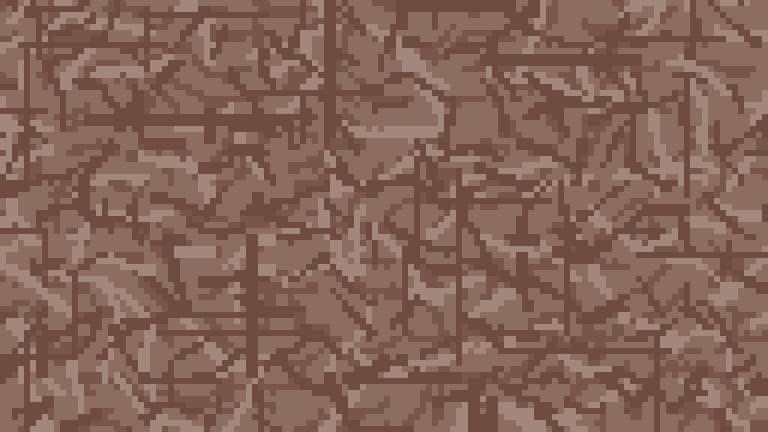
A Shadertoy shader for this texture:

```glsl
#define ROWS 72.0
#define BASE vec3(0.55, 0.43, 0.38)
#define DARK vec3(0.43, 0.30, 0.26)
#define BROWN vec3(0.47, 0.34, 0.29)
#define PALE vec3(0.63, 0.53, 0.49)
#define SHORT_GRID 7.0
#define BROWN_GRID 6.4
#define PALE_GRID 10.0
#define BEAM_GRID 18.0
#define HALF_WIDTH 0.76
#define LEVEL_BIAS 0.25

const float PI = 3.14159;

vec4 hash4(vec3 p) {
    vec4 q = fract(p.xyzx * vec4(0.1031, 0.1030, 0.0973, 0.1099));
    q += dot(q, q.wzxy + 33.33);
    return fract((q.xxyz + q.yzzw) * q.zywx);
}

float segmentDistance(vec2 p, vec2 dir, float halfLength) {
    float along = clamp(dot(p, dir), -halfLength, halfLength);
    return length(p - dir * along);
}

// Distance to the nearest of one jittered stroke per grid cell
float strokeDistance(vec2 p, float grid, vec2 reach, bool aligned, float seed) {
    vec2 cell = floor(p / grid);
    float nearest = grid;
    for (int y = -1; y <= 1; y++) {
        for (int x = -1; x <= 1; x++) {
            vec2 id = cell + vec2(x, y);
            vec4 rnd = hash4(vec3(id + 50.0, seed));
            float angle = rnd.z * PI;
            angle -= LEVEL_BIAS * sin(2.0 * angle);
            if (aligned) angle = step(0.62, rnd.z) * PI * 0.5;
            vec2 dir = vec2(cos(angle), sin(angle));
            float halfLength = mix(reach.x, reach.y, rnd.w) * grid;
            vec2 centre = (id + rnd.xy) * grid;
            nearest = min(nearest, segmentDistance(p - centre, dir, halfLength));
        }
    }
    return nearest;
}

// Colour of one square block, layered from back to front
vec3 blockColour(vec2 block) {
    vec2 p = block + 0.5;
    vec2 bent = p + 1.3 * sin(p.yx * vec2(0.23, 0.19) + vec2(0.0, 1.7))
                  + 0.6 * sin(p.yx * 0.51 + 2.0);
    float clump = sin(p.x * 0.11 + 2.0 * sin(p.y * 0.09)) * sin(p.y * 0.14 + 0.8);
    float wear = (hash4(vec3(block + 9.0, 5.0)).x - 0.5) * 0.35;
    float width = HALF_WIDTH + wear;

    vec3 colour = BASE;
    if (strokeDistance(bent, BROWN_GRID, vec2(0.25, 0.75), false, 11.0) < width) colour = BROWN;
    if (strokeDistance(bent, PALE_GRID, vec2(0.3, 0.88), false, 23.0) < width + 0.04) colour = PALE;
    if (strokeDistance(bent, SHORT_GRID, vec2(0.25, 0.75), false, 37.0) < width + 0.2 * clump) colour = DARK;
    if (strokeDistance(p, BEAM_GRID, vec2(0.3, 0.92), true, 51.0) < 0.56) colour = DARK;
    return colour;
}

void mainImage(out vec4 fragColor, in vec2 fragCoord) {
    // Four samples smooth block edges that fall inside a pixel
    vec3 sum = vec3(0.0);
    for (int i = 0; i < 4; i++) {
        vec2 offset = vec2(i & 1, i >> 1) * 0.5 - 0.25;
        vec2 p = (fragCoord + offset) / iResolution.y * ROWS;
        sum += blockColour(floor(p));
    }
    fragColor = vec4(sum * 0.25, 1.0);
}
```
